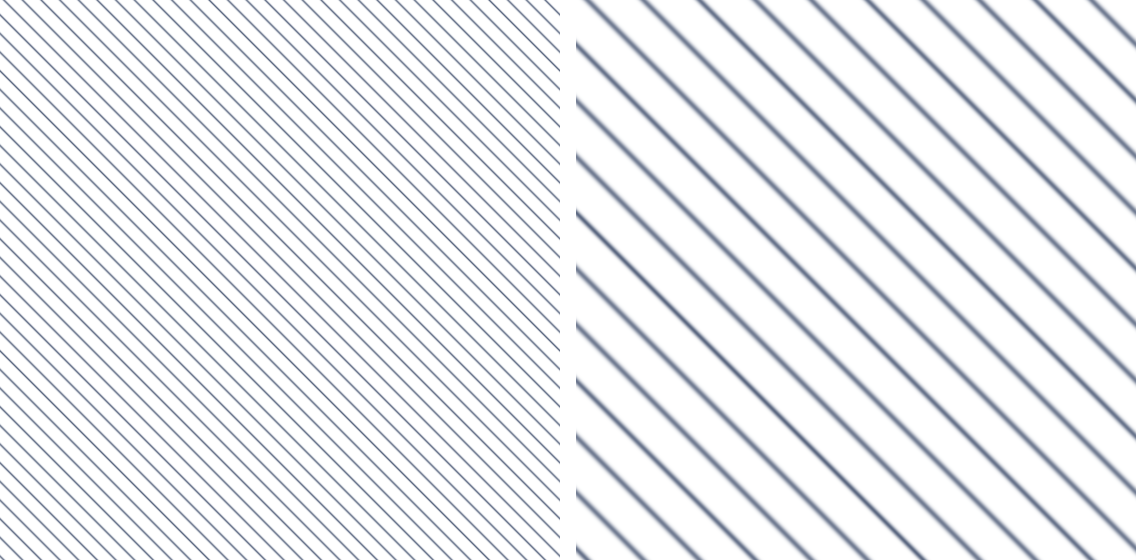
Left: the whole. Right: its middle third, enlarged.
Reproduce this pattern procedurally as a WebGL 1 fragment shader.

```glsl
precision highp float;
// Thin slate-blue diagonal pinstripes on white, with a subtle rhythm of crisper lines.

uniform vec2 u_resolution;

const float LINES = 30.0;        // stripes across and down, so every edge wraps
const float PHASE = 0.205;       // stripe offset, in stripe spacings
const float INK_AMOUNT = 0.0482; // strength times softness, equal for all stripes
const vec3 PAPER = vec3(1.0);
const vec3 INK = vec3(0.36, 0.41, 0.51);

// 1.0 on every nth stripe, counted from the given first one
float everyNth(float index, float n, float first) {
  return 1.0 - step(0.5, mod(index - first + 0.25, n));
}

// Peak darkness of a stripe; both cycles divide LINES
float stripeStrength(float index) {
  float accent = everyNth(index, 3.0, 2.0);
  float strongAccent = everyNth(index, 15.0, 11.0);
  return 0.86 + 0.06 * accent + 0.08 * strongAccent;
}

// Soft line profile: the crisper the stripe, the darker its core
float stripeCoverage(float offset, float strength, float pixel) {
  float softness = max(INK_AMOUNT / strength, 0.6 * pixel);
  float peak = INK_AMOUNT / softness;
  return peak * exp(-0.5 * offset * offset / (softness * softness));
}

void main() {
  vec2 uv = gl_FragCoord.xy / u_resolution;
  float pixel = LINES / min(u_resolution.x, u_resolution.y);

  // Position across the stripes, in stripe spacings
  float across = (uv.x + uv.y) * LINES - PHASE;
  float index = floor(across + 0.5);
  float coverage = stripeCoverage(across - index, stripeStrength(index), pixel);

  gl_FragColor = vec4(mix(PAPER, INK, coverage), 1.0);
}
```
